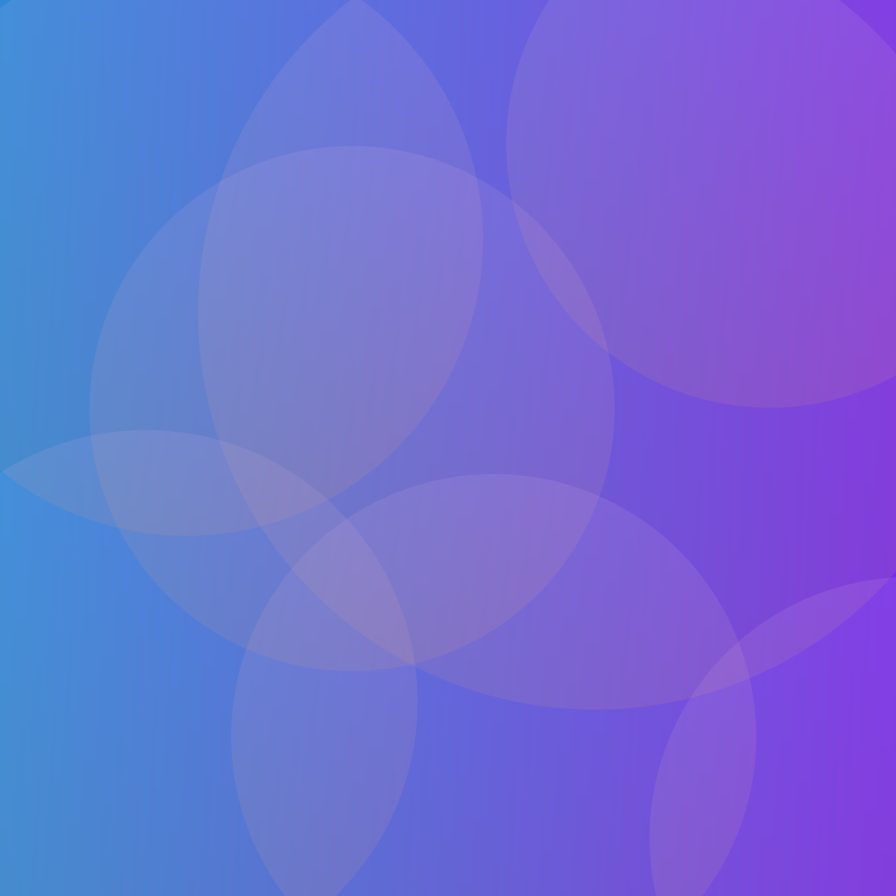
A WebGL 1 fragment shader for this background:

```glsl
precision highp float;

uniform vec2 u_resolution;

const vec3 BLUE = vec3(0.18, 0.54, 0.85);
const vec3 VIOLET = vec3(0.46, 0.18, 0.90);
const vec3 VEIL_TOP = vec3(0.85, 0.70, 0.90);
const vec3 VEIL_BOTTOM = vec3(0.88, 0.60, 0.45);
const float VEIL_ALPHA = 0.13;

// Soft-edged disc coverage, with the edge about one pixel wide
float discMask(vec2 p, vec2 center, float radius, float pixel) {
  float d = length(p - center) - radius;
  return 1.0 - smoothstep(-0.75 * pixel, 0.75 * pixel, d);
}

// Lays a translucent disc, lilac above and warm below, over a colour
vec3 addVeil(vec3 color, vec2 p, vec2 center, float radius, float pixel) {
  float height = clamp(0.5 + 0.5 * (p.y - center.y) / radius, 0.0, 1.0);
  vec3 tint = mix(VEIL_BOTTOM, VEIL_TOP, height);
  return mix(color, tint, VEIL_ALPHA * discMask(p, center, radius, pixel));
}

void main() {
  vec2 p = gl_FragCoord.xy / u_resolution;
  float pixel = 1.0 / min(u_resolution.x, u_resolution.y);

  // Horizontal backdrop
  vec3 color = mix(BLUE, VIOLET, p.x);

  // Wide discs that together cover nearly the whole canvas
  color = addVeil(color, p, vec2(0.664, 0.651), 0.443, pixel);
  color = addVeil(color, p, vec2(0.208, 0.733), 0.331, pixel);
  color = addVeil(color, p, vec2(0.163, 0.217), 0.303, pixel);

  // Smaller discs overlapping them
  color = addVeil(color, p, vec2(0.393, 0.544), 0.293, pixel);
  color = addVeil(color, p, vec2(0.859, 0.839), 0.294, pixel);
  color = addVeil(color, p, vec2(0.551, 0.178), 0.293, pixel);
  color = addVeil(color, p, vec2(1.016, 0.065), 0.291, pixel);

  gl_FragColor = vec4(color, 1.0);
}
```
